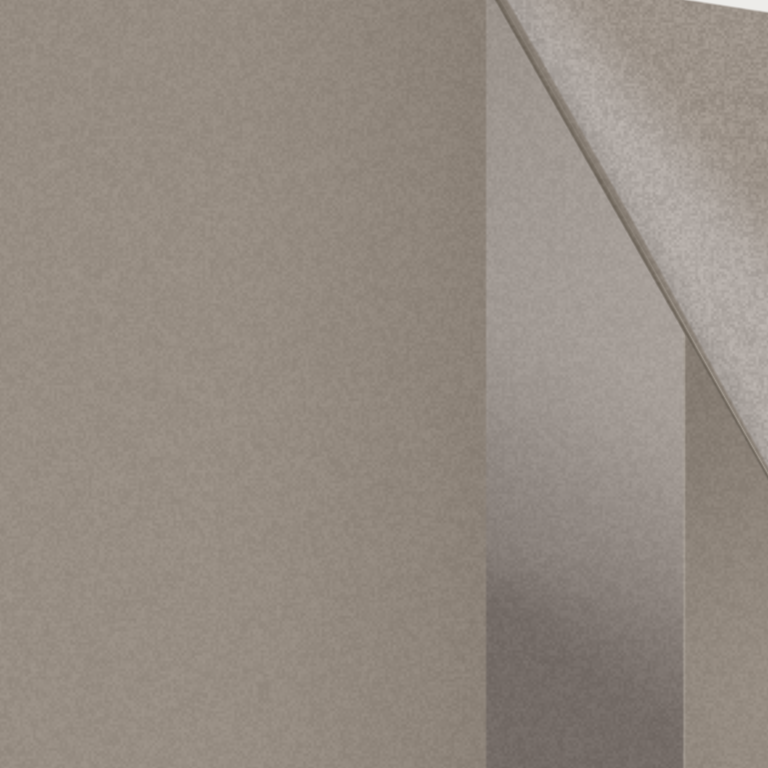
Give the GLSL for this texture, as a WebGL 2 fragment shader.

```glsl
#version 300 es
precision highp float;

uniform vec2 u_resolution;
out vec4 outColor;

#define WALL_EDGE 0.633
#define POST_EDGE 0.891
#define SEAM_TOP 0.645
#define SEAM_SLOPE 0.569
#define SEAM_WIDTH 0.0135
#define EDGE_BLUR 0.0022
#define GRAIN_CELLS 290.0
#define WALL_GRAIN 0.058
#define FLAP_GRAIN 0.105

const vec3 WALL_LIGHT = vec3(0.592, 0.554, 0.514);
const vec3 WALL_DARK = vec3(0.540, 0.502, 0.463);
const vec3 METAL_LIGHT = vec3(0.648, 0.618, 0.594);
const vec3 METAL_MID = vec3(0.535, 0.502, 0.480);
const vec3 METAL_DARK = vec3(0.448, 0.415, 0.396);
const vec3 FLAP_LIGHT = vec3(0.690, 0.663, 0.643);
const vec3 FLAP_DARK = vec3(0.610, 0.572, 0.535);
const vec3 SEAM_DARK = vec3(0.430, 0.395, 0.350);
const vec3 RIM_LIGHT = vec3(0.690, 0.660, 0.620);
const vec3 BACKDROP = vec3(0.930, 0.925, 0.915);

float hash(vec2 cell) {
    uvec2 q = uvec2(ivec2(cell)) * uvec2(1597u, 3812u);
    uint n = (q.x ^ q.y) * 74779u;
    n = (n ^ (n >> 15)) * 29573u;
    n ^= n >> 13;
    return float(n & 65535u) / 65535.0;
}

float valueNoise(vec2 p) {
    vec2 i = floor(p), f = fract(p);
    f = f * f * (3.0 - 2.0 * f);
    float low = mix(hash(i), hash(i + vec2(1, 0)), f.x);
    float high = mix(hash(i + vec2(0, 1)), hash(i + vec2(1, 1)), f.x);
    return mix(low, high, f.y);
}

// Fine speckle over faint broader mottling, centred on zero
float grain(vec2 p) {
    float sum = 0.0, weight = 0.72, cells = GRAIN_CELLS;
    for (int i = 0; i < 3; i++) {
        sum += weight * (valueNoise(p * cells + float(i) * 37.0) - 0.5);
        cells *= 0.55;
        weight *= 0.42;
    }
    return sum;
}

// Soft line of the given half width
float stroke(float d, float halfWidth, float blur) {
    return 1.0 - smoothstep(halfWidth - blur, halfWidth + blur, abs(d));
}

vec3 wallColor(vec2 p) {
    float shade = 0.7 * smoothstep(0.25, WALL_EDGE, p.x);
    shade += 0.2 * smoothstep(0.55, WALL_EDGE, p.x);
    shade += 0.12 * smoothstep(0.6, 1.0, p.y);
    return mix(WALL_LIGHT, WALL_DARK, shade);
}

vec3 stripColor(vec2 p) {
    float across = (p.x - WALL_EDGE) / (POST_EDGE - WALL_EDGE);
    vec3 c = mix(METAL_MID, METAL_LIGHT, smoothstep(0.22, 0.62, p.y + 0.10 * across));
    c = mix(c, METAL_LIGHT * vec3(0.97, 0.965, 0.955), smoothstep(0.65, 1.0, p.y));
    c *= 0.965 + 0.05 * across;
    // Shadow with a slanted, blurred upper edge
    float shadowTop = 0.255 - 0.12 * across;
    float blur = 0.045 + 0.09 * across;
    float shadow = 1.0 - smoothstep(shadowTop - blur, shadowTop + blur, p.y);
    return mix(c, METAL_DARK, 0.92 * shadow);
}

vec3 panelColor(vec2 p) {
    vec3 c = mix(WALL_LIGHT, WALL_DARK, smoothstep(0.1, 0.5, p.y));
    return c * (0.965 + 0.025 * smoothstep(POST_EDGE, 1.0, p.x));
}

vec3 flapColor(vec2 p, float d) {
    float glowEdge = 0.06 + 0.27 * (1.0 - p.y);
    float glow = 1.0 - smoothstep(glowEdge - 0.06, glowEdge + 0.07, d);
    vec3 c = mix(FLAP_DARK, FLAP_LIGHT, glow);
    return c * mix(0.92, 1.0, smoothstep(0.0, 0.05, d));
}

void main() {
    vec2 p = gl_FragCoord.xy / u_resolution;
    float aa = max(EDGE_BLUR, 1.0 / min(u_resolution.x, u_resolution.y));
    float drop = 1.0 - p.y;
    float d = (p.x - SEAM_TOP - SEAM_SLOPE * drop) / length(vec2(1.0, SEAM_SLOPE));
    float speckle = grain(p);

    // Upright faces
    vec3 color = mix(wallColor(p), stripColor(p), smoothstep(-aa, aa, p.x - WALL_EDGE));
    color = mix(color, panelColor(p), smoothstep(-aa, aa, p.x - POST_EDGE));
    color = mix(color, RIM_LIGHT, 0.65 * stroke(p.x - POST_EDGE, 0.0012, aa));
    color += speckle * WALL_GRAIN;

    // Folded flap above the diagonal
    vec3 flap = flapColor(p, d) + speckle * FLAP_GRAIN;
    color = mix(color, flap, smoothstep(-aa, aa, d));

    // Seam: dark band tapering downwards, with a thin lit rim
    float band = SEAM_WIDTH * mix(1.0, 0.6, smoothstep(0.25, 0.6, drop));
    vec3 seam = mix(SEAM_DARK, WALL_DARK, smoothstep(0.0, band, d)) + speckle * WALL_GRAIN;
    color = mix(color, seam, 0.9 * stroke(d - 0.5 * band, 0.5 * band, aa));
    float rim = mix(0.25, 0.8, smoothstep(0.25, 0.5, drop));
    color = mix(color, RIM_LIGHT, rim * stroke(d - 0.45 * band, 0.0008, aa));
    color = mix(color, SEAM_DARK * 0.9, 0.5 * stroke(d - 0.001, 0.001, aa));

    // Bright sliver in the upper corner
    float corner = p.y - 1.0 + 0.155 * (p.x - 0.895);
    color = mix(color, BACKDROP, smoothstep(-aa, aa, corner));

    outColor = vec4(clamp(color, 0.0, 1.0), 1.0);
}
```
